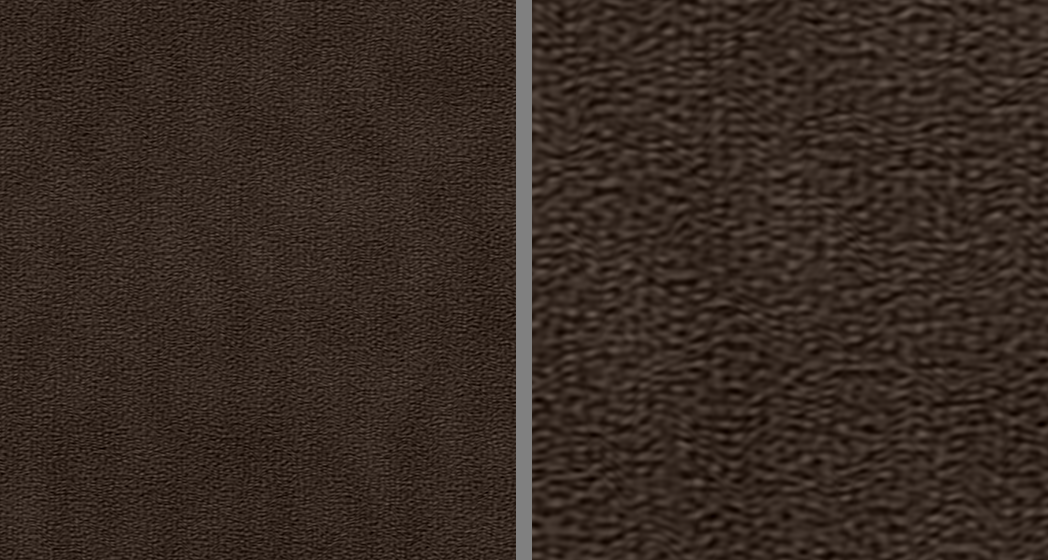
Left, the full canvas; right, a detail of the centre.
This texture is drawn by a Shadertoy shader. Its source:

```glsl
const float PI = 3.14159265;
const vec3 CLOTH_BROWN = vec3(0.208, 0.158, 0.128);
const vec3 TONE_STEP = vec3(0.051, 0.050, 0.049);
const vec2 STITCHES = vec2(92.0, 138.0);     // ribs and rows per canvas height
const vec2 LIGHT_STEP = vec2(-0.0006, 0.0025);

float hash(vec2 cell) {
    vec3 v = fract(cell.xyx * vec3(0.1031, 0.1030, 0.0973));
    v += dot(v, v.yzx + 33.33);
    return fract((v.x + v.y) * v.z);
}

float cornerSlope(vec2 cell, vec2 offset) {
    float angle = 2.0 * PI * hash(cell);
    return dot(vec2(cos(angle), sin(angle)), offset);
}

float gradientNoise(vec2 p) {
    vec2 cell = floor(p);
    vec2 f = fract(p);
    vec2 u = f * f * f * (f * (f * 6.0 - 15.0) + 10.0);
    vec2 e = vec2(1.0, 0.0);
    float low = mix(cornerSlope(cell, f), cornerSlope(cell + e.xy, f - e.xy), u.x);
    float high = mix(cornerSlope(cell + e.yx, f - e.yx), cornerSlope(cell + e.xx, f - e.xx), u.x);
    return mix(low, high, u.y);
}

// Bends ribs and rows out of line
vec2 warpWeave(vec2 p, vec2 stitches) {
    vec2 bend = vec2(gradientNoise(p * vec2(24.0, 18.0) + 7.3),
                     gradientNoise(p * vec2(30.0, 26.0) + 41.7));
    return p * stitches + bend * vec2(0.9, 1.8);
}

// Rounded loops stacked along each rib, shifted from rib to rib
float stitchHeight(vec2 q) {
    float shift = hash(vec2(floor(q.x), 91.0));
    float ribProfile = sin(PI * fract(q.x));
    return ribProfile * cos(2.0 * PI * (q.y + shift));
}

float clothHeight(vec2 p, vec2 stitches) {
    float loops = stitchHeight(warpWeave(p, stitches));
    float crinkle = gradientNoise(p * vec2(112.0, 184.0) + 13.1);
    return 0.50 * loops + 2.7 * crinkle;
}

float reliefLight(vec2 p, vec2 lightStep, vec2 stitches) {
    return clothHeight(p, stitches) - clothHeight(p + lightStep, stitches);
}

void mainImage(out vec4 fragColor, in vec2 fragCoord) {
    vec2 p = fragCoord / iResolution.y;

    // Lit relief of the crinkled weave
    float tone = reliefLight(p, LIGHT_STEP, STITCHES);

    // Vertical ribs and fine fibres
    vec2 q = warpWeave(p, STITCHES);
    tone -= 0.28 * cos(2.0 * PI * q.x);
    tone += 1.5 * gradientNoise(p * vec2(150.0, 128.0) + 57.9);

    // Soft uneven shading over the cloth
    tone += 0.55 * gradientNoise(p * vec2(16.0, 9.0) + 3.7);
    tone += 0.35 * gradientNoise(p * 2.3 + 19.2) + 0.16 * (p.y - 0.5);

    vec3 color = CLOTH_BROWN + TONE_STEP * tone * 1.14;
    fragColor = vec4(clamp(color, 0.0, 1.0), 1.0);
}
```
